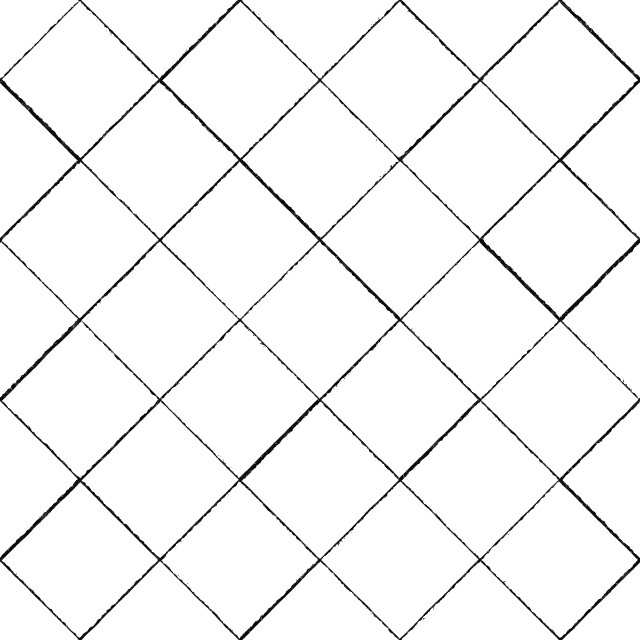
Give the GLSL for this pattern, as a Shadertoy shader.

```glsl
// Diagonal lattice of thin, hand-inked black lines on white paper, tiling seamlessly.

const float REPEATS = 4.0;            // diamonds across and down
const float THIN = 0.0046;            // half widths, in units of one repeat
const float THICK = 0.0118;
const vec3 PAPER = vec3(1.0);
const vec3 INK = vec3(0.04);
const vec3 WORN_INK = vec3(0.42);

// Two random values in 0..1 for a non-negative integer cell
vec2 hash2(vec2 cell, float seed) {
    uvec2 q = uvec2(cell + 0.5);
    uint n = q.x * 73856u + q.y * 19349u + uint(seed) * 83492u + 977u;
    n = (n ^ (n >> 15)) * 739397u;
    n = (n ^ (n >> 13)) * 668265u;
    n ^= n >> 16;
    return vec2(uvec2(n & 65535u, n >> 16)) / 65535.0;
}

float cornerSlope(vec2 cell, vec2 corner, vec2 f, float cells, float seed) {
    float angle = 6.28319 * hash2(mod(cell + corner, cells), seed).x;
    return dot(vec2(cos(angle), sin(angle)), f - corner);
}

// Gradient noise that wraps after one canvas
float wrapNoise(vec2 uv, float cells, float seed) {
    vec2 p = uv * cells;
    vec2 i = floor(p);
    vec2 f = p - i;
    vec2 u = f * f * f * (f * (f * 6.0 - 15.0) + 10.0);
    vec2 e = vec2(1.0, 0.0);
    return mix(
        mix(cornerSlope(i, e.yy, f, cells, seed), cornerSlope(i, e.xy, f, cells, seed), u.x),
        mix(cornerSlope(i, e.yx, f, cells, seed), cornerSlope(i, e.xx, f, cells, seed), u.x),
        u.y);
}

// Ink coverage for a signed distance, smoothed over one pixel
float coverage(float dist, float pixel) {
    return clamp(0.5 - dist / pixel, 0.0, 1.0);
}

// Wrapped integer id of the lattice edge with this midpoint
vec2 edgeId(vec2 middle) {
    vec2 p = 0.5 * vec2(middle.x + middle.y + 1.0, middle.x - middle.y);
    return mod(floor(p * 4.0 + 0.5), 4.0 * REPEATS);
}

// One edge: own width, taper, and a rough flank on one side
float inkEdge(float across, float along, vec2 id, vec2 uv, float pixel) {
    vec2 size = hash2(id, 1.0);
    vec2 shape = hash2(id, 2.0);
    float bow = 0.004 * wrapNoise(uv, 32.0, 3.0);
    float s = across + bow + 0.003 * (shape.x - 0.5);
    float halfWidth = mix(THIN, THICK, size.x * size.x)
                    + 0.004 * (size.y - 0.5) * (along - 0.5);

    float flank = shape.y < 0.5 ? -1.0 : 1.0;
    float roughness = s * flank > 0.0 ? 0.0075 : 0.0015;
    float rag = wrapNoise(uv, 128.0, 4.0) + 0.6 * wrapNoise(uv, 256.0, 5.0);
    float line = coverage(abs(s) - halfWidth - roughness * rag, pixel);

    // Loose crumbs of ink beside some stretches
    float stretch = smoothstep(0.12, 0.3, wrapNoise(uv, 16.0, 6.0));
    float nearLine = 1.0 - smoothstep(0.012, 0.022, s * flank);
    float crumbs = smoothstep(0.25, 0.45, wrapNoise(uv, 256.0, 7.0));
    crumbs *= stretch * nearLine * step(0.0, s * flank);
    return max(line, 0.7 * crumbs);
}

void mainImage(out vec4 fragColor, in vec2 fragCoord) {
    vec2 uv = fragCoord / iResolution.xy;
    vec2 p = uv * REPEATS;
    float pixel = REPEATS / min(iResolution.x, iResolution.y);

    // Diagonal coordinates: lines lie on whole numbers
    vec2 diagonal = vec2(p.x + p.y, p.x - p.y) - 0.5;
    vec2 nearest = floor(diagonal + 0.5);
    vec2 start = floor(diagonal);
    vec2 across = (diagonal - nearest) * 0.70711;
    vec2 along = diagonal - start;

    float falling = inkEdge(across.x, along.y, edgeId(vec2(nearest.x, start.y + 0.5)), uv, pixel);
    float rising = inkEdge(across.y, along.x, edgeId(vec2(start.x + 0.5, nearest.y)), uv, pixel);
    float ink = max(falling, rising);

    // Small dots where lines cross
    float joint = 0.011 + 0.006 * wrapNoise(uv, 64.0, 8.0);
    ink = max(ink, coverage(length(across) - joint, pixel));

    // Dry patches and tiny chips in the ink
    float dry = smoothstep(-0.1, 0.5, wrapNoise(uv, 64.0, 9.0));
    float chips = smoothstep(0.25, 0.5, wrapNoise(uv, 256.0, 10.0));
    vec3 inkColor = mix(INK, WORN_INK, clamp(0.35 * dry + 0.8 * chips, 0.0, 1.0));

    fragColor = vec4(mix(PAPER, inkColor, ink), 1.0);
}
```
